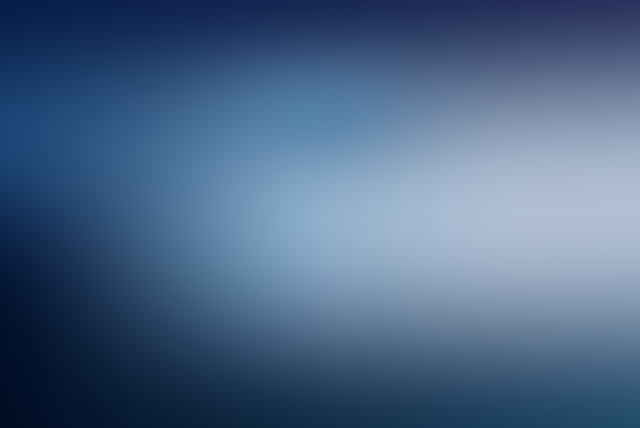
This background is drawn by a WebGL 2 fragment shader. Its source:

```glsl
#version 300 es
precision highp float;

uniform vec2 u_resolution;
out vec4 fragColor;

// Soft elliptical glow, 1 at its centre
float glow(vec2 p, vec2 centre, vec2 radius) {
    vec2 d = (p - centre) / radius;
    return exp(-dot(d, d));
}

// Rounded band profile that falls to zero at the given reach
float band(float offset, float reachDown, float reachUp) {
    float d = offset / (offset < 0.0 ? reachDown : reachUp);
    return pow(max(1.0 - d * d, 0.0), 2.3);
}

// Dark backdrop blended between four corner colours
vec3 backdrop(vec2 p) {
    vec3 bottom = mix(vec3(0.0, 0.05, 0.14), vec3(0.12, 0.29, 0.41), p.x);
    vec3 top = mix(vec3(0.01, 0.095, 0.26), vec3(0.13, 0.165, 0.335), p.x);
    return mix(bottom, top, p.y);
}

// Coverage of the pale beam, fading out towards the left
float beamMask(vec2 p) {
    float axis = 0.46 + 0.05 * p.x;
    float vertical = band(p.y - axis, 0.5 + 0.06 * p.x, 0.58);
    float slantedX = p.x + 0.12 * (p.y - 0.5);
    return vertical * smoothstep(-0.05, 0.52, slantedX);
}

// Beam colour from sky blue to pale lavender
vec3 beamColor(float x) {
    vec3 sky = vec3(0.463, 0.643, 0.776);
    vec3 lavender = vec3(0.69, 0.749, 0.831);
    return mix(sky, lavender, smoothstep(0.2, 0.85, x));
}

void main() {
    vec2 uv = gl_FragCoord.xy / u_resolution;
    vec3 color = backdrop(uv);

    // Deep blue haze on the upper left
    vec3 hazeBlue = vec3(0.137, 0.333, 0.549);
    color = mix(color, hazeBlue, 0.7 * glow(uv, vec2(0.0, 0.68), vec2(0.45, 0.22)));

    // Broad pale beam
    color = mix(color, beamColor(uv.x), beamMask(uv));

    // Azure tint along the beam's upper edge
    vec3 azure = vec3(0.29, 0.51, 0.686);
    color = mix(color, azure, 0.5 * glow(uv, vec2(0.5, 0.74), vec2(0.15, 0.12)));

    fragColor = vec4(color, 1.0);
}
```
